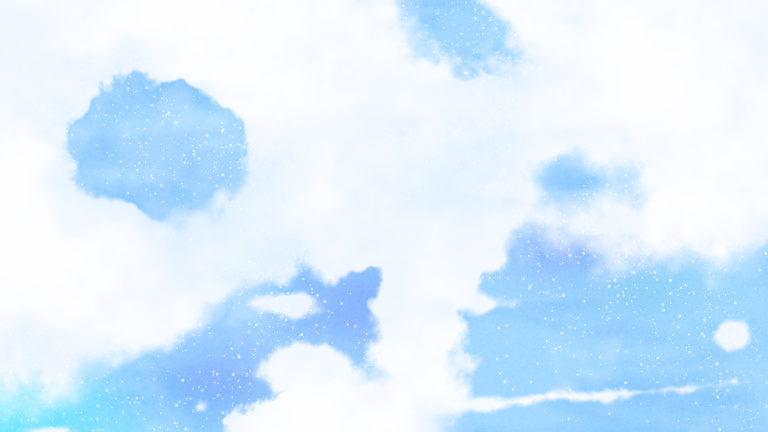
This texture is drawn by a WebGL 1 fragment shader. Its source:

```glsl
precision highp float;
// Bright watercolour sky: white clouds torn open onto pale blue, cyan and periwinkle.
// Openings are rough shapes whose borders are frayed by layered value noise;
// tints, mist, fine grain and clustered sparkles are laid over them.
uniform vec2 u_resolution;

float hash(vec2 p) {
  vec3 q = fract(p.xyx * 0.1031);
  q += dot(q, q.yzx + 33.33);
  return fract((q.x + q.y) * q.z);
}

float noise(vec2 p) {
  vec2 i = floor(p), f = fract(p);
  f = f * f * (3.0 - 2.0 * f);
  return mix(mix(hash(i), hash(i + vec2(1, 0)), f.x),
             mix(hash(i + vec2(0, 1)), hash(i + vec2(1, 1)), f.x), f.y);
}

// Layered noise, centred on zero
float fbm(vec2 p) {
  float sum = 0.0, amp = 0.5;
  for (int i = 0; i < 6; i++) {
    sum += amp * (noise(p) - 0.5);
    p = mat2(1.6, 1.2, -1.2, 1.6) * p + 17.3;
    amp *= 0.52;
  }
  return sum;
}

// Ellipse field, positive inside
float blob(vec2 p, vec2 centre, vec2 radius) {
  return (1.0 - length((p - centre) / radius)) * min(radius.x, radius.y);
}

// Soft round patch of colour
float glow(vec2 p, vec2 centre, vec2 radius) {
  vec2 d = (p - centre) / radius;
  return exp(-dot(d, d));
}

// Tapered streak from a to b, positive inside
float streak(vec2 p, vec2 a, vec2 b, float width) {
  vec2 ab = b - a;
  float t = clamp(dot(p - a, ab) / dot(ab, ab), 0.0, 1.0);
  return width * (1.0 - 0.6 * t) - length(p - a - ab * t);
}

// Openings in the cloud cover, positive where the sky shows
float openings(vec2 p) {
  float s = blob(p, vec2(1.06, 0.93), vec2(0.15, 0.13));
  s = max(s, blob(p, vec2(0.36, 0.67), vec2(0.17, 0.14)));
  s = max(s, blob(p, vec2(1.36, 0.57), vec2(0.16, 0.08)));
  float slope = 0.12 + 0.27 * smoothstep(0.1, 0.8, p.x) - p.y;
  float lowerLeft = min(min(slope, 0.9 - p.x), p.y - 0.13 - 0.33 * (p.x - 0.89));
  float roof = 0.47 - 0.06 * smoothstep(1.5, 1.75, p.x) - p.y;
  float right = min(roof, p.x - 1.06 - 0.13 * smoothstep(0.28, 0.45, p.y));
  return max(s, max(lowerLeft, right));
}

// Small clouds floating inside the openings
float smallClouds(vec2 p) {
  float c = blob(p, vec2(0.72, 0.14), vec2(0.13, 0.065));
  c = max(c, blob(p, vec2(0.67, 0.29), vec2(0.07, 0.033)));
  c = max(c, blob(p, vec2(1.7, 0.23), vec2(0.05, 0.036)));
  c = max(c, blob(p, vec2(0.46, 0.065), vec2(0.028, 0.018)));
  c = max(c, blob(p, vec2(0.12, 0.0), vec2(0.07, 0.025)));
  c = max(c, blob(p, vec2(1.13, 0.305), vec2(0.08, 0.018)));
  return max(c, streak(p, vec2(1.08, 0.06), vec2(1.69, 0.112), 0.018));
}

// Scattered bright specks, one candidate per cell
float sparkles(vec2 p, float cells, float share) {
  vec2 g = p * cells, id = floor(g);
  vec2 spot = 0.25 + 0.5 * vec2(hash(id + 3.7), hash(id + 91.2));
  float radius = mix(0.0012, 0.0034, pow(hash(id + 47.1), 3.0));
  float d = length(fract(g) - spot) / cells;
  return step(1.0 - share, hash(id)) * (1.0 - smoothstep(radius * 0.4, radius + 0.0016, d));
}

void main() {
  vec2 p = gl_FragCoord.xy / u_resolution.y;
  vec2 warp = 0.05 * vec2(fbm(p * 4.0 + 5.0), fbm(p * 4.0 + 40.0));
  float broad = fbm(p * 5.0 + 9.0);
  float fine = fbm((p + warp) * 17.0 + 60.0);
  float drift = fbm(p * vec2(2.5, 11.0) + 23.0);

  // Cloud borders vary between torn and misty
  float gap = openings(p + warp) + 0.2 * broad + 0.09 * fine;
  float cloud = smallClouds(p + warp) + 0.045 * fine;
  float softness = mix(0.015, 0.085, smoothstep(-0.15, 0.2, fbm(p * 3.0 + 71.0)));
  float sky = smoothstep(-0.4 * softness, softness, gap);
  sky *= 1.0 - 0.3 * smoothstep(0.05, 0.3, broad + 0.4 * fine);
  sky *= 1.0 - 0.96 * smoothstep(-0.006, 0.014, cloud);

  // Sky tints
  vec3 blue = mix(vec3(0.64, 0.85, 1.0), vec3(0.55, 0.79, 0.99),
                  smoothstep(-0.12, 0.25, drift + 0.5 * broad + 0.18 * (p.y - 0.3)));
  float violet = glow(p, vec2(0.84, 0.29), vec2(0.16, 0.12))
               + glow(p, vec2(0.5, 0.14), vec2(0.16, 0.1))
               + glow(p, vec2(1.32, 0.42), vec2(0.17, 0.085))
               + 0.8 * glow(p, vec2(1.52, 0.45), vec2(0.12, 0.04));
  blue = mix(blue, vec3(0.53, 0.70, 0.99), clamp(violet * (0.9 + drift), 0.0, 1.0));
  blue = mix(blue, vec3(0.55, 0.82, 0.96), 0.6 * glow(p, vec2(1.5, 0.33), vec2(0.16, 0.06)));
  blue = mix(blue, vec3(0.43, 0.90, 1.0), glow(p, vec2(0.0, 0.04), vec2(0.3, 0.12)));

  // Cloud body with faint blue shading near the openings
  float haze = smoothstep(-0.2, 0.03, gap) * smoothstep(-0.2, 0.25, broad + drift);
  float shade = smoothstep(-0.2, 0.3, fbm(p * 2.2 + 31.0) + 0.3 * fine);
  vec3 white = mix(vec3(0.995, 0.995, 1.0), vec3(0.925, 0.962, 1.0), 0.75 * shade);
  white = mix(white, vec3(0.82, 0.92, 1.0), 0.5 * haze * (1.0 - smoothstep(-0.01, 0.01, cloud)));
  vec3 colour = mix(white, blue, sky);

  // Grain and clustered sparkles
  colour += (noise(p * 280.0) - 0.5) * 0.025 * sky;
  float cluster = smoothstep(-0.1, 0.25, fbm(p * 4.5 + 83.0));
  float specks = sparkles(p, 55.0, 0.08 + 0.3 * cluster) + 0.7 * sparkles(p + 3.1, 110.0, 0.12 * cluster);
  colour = mix(colour, vec3(0.98, 0.99, 1.0), 0.85 * clamp(specks, 0.0, 1.0));
  gl_FragColor = vec4(clamp(colour, 0.0, 1.0), 1.0);
}
```
